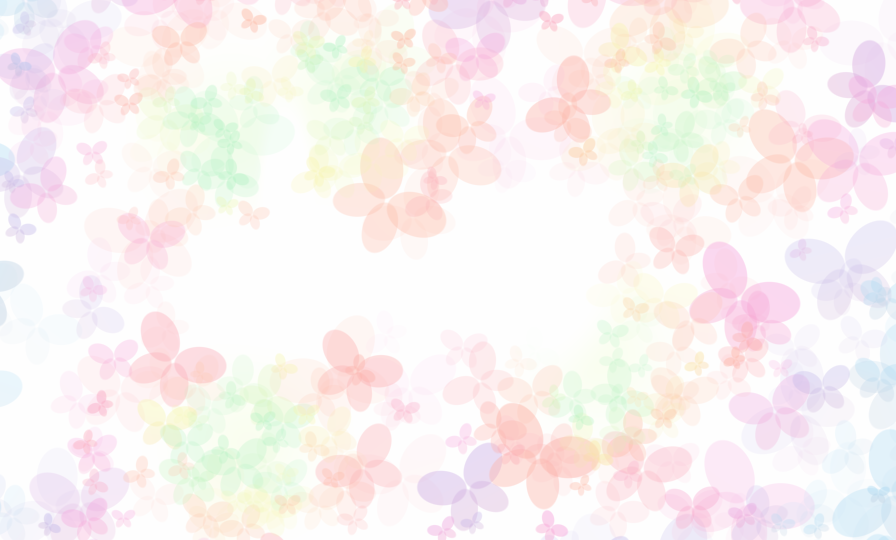
Give the GLSL for this pattern, as a Shadertoy shader.

```glsl
// Translucent pastel butterflies scattered around several green cores.
// Jittered grids hold four-winged shapes made of ellipses; the tint follows
// the distance to the nearest core, and open gaps are kept white.

float hash(vec2 p) {
    return fract(sin(dot(p, vec2(127.1, 311.7))) * 43758.5453);
}

mat2 rotation(float a) {
    return mat2(cos(a), sin(a), -sin(a), cos(a));
}

// Distance to the nearest green core
float coreDistance(vec2 p) {
    float d = distance(p, vec2(0.43, 0.75));
    d = min(d, distance(p, vec2(0.62, 0.81)));
    d = min(d, distance(p, vec2(1.26, 0.80)));
    d = min(d, distance(p, vec2(0.46, 0.18)));
    return min(d, distance(p, vec2(1.11, 0.34)));
}

// 0 inside the white gaps, 1 well outside them
float density(vec2 p) {
    float k = length((p - vec2(0.56, 0.48)) / vec2(0.20, 0.10));
    k = min(k, length((p - vec2(0.99, 0.50)) / vec2(0.12, 0.15)));
    k = min(k, length((p - vec2(0.53, 0.64)) / vec2(0.04, 0.14)));
    return smoothstep(0.85, 1.6, k);
}

// Green, yellow, peach, pink, magenta, lavender, blue with growing distance
vec3 palette(float d) {
    vec3 c = mix(vec3(0.66, 0.94, 0.74), vec3(0.97, 0.96, 0.66), smoothstep(0.06, 0.13, d));
    c = mix(c, vec3(0.99, 0.72, 0.63), smoothstep(0.12, 0.18, d));
    c = mix(c, vec3(0.98, 0.66, 0.73), smoothstep(0.20, 0.26, d));
    c = mix(c, vec3(0.96, 0.64, 0.87), smoothstep(0.25, 0.31, d));
    c = mix(c, vec3(0.74, 0.70, 0.91), smoothstep(0.34, 0.40, d));
    return mix(c, vec3(0.66, 0.85, 0.95), smoothstep(0.43, 0.49, d));
}

// Coverage of one elliptical wing
float wing(vec2 p, vec2 centre, vec2 radii, float angle, float soft) {
    vec2 q = rotation(-angle) * (p - centre) / radii;
    return 1.0 - smoothstep(-soft, soft, (length(q) - 1.0) * radii.y);
}

// Paint one grid of butterflies whose core distance lies within a range
vec3 scatter(vec3 col, vec2 p, float cell, float size, float alpha,
             float chance, vec2 range, float seed) {
    vec2 base = floor(p / cell);
    for (int j = -1; j <= 1; j++)
    for (int i = -1; i <= 1; i++) {
        vec2 id = base + vec2(i, j);
        vec2 key = id + seed * 17.3;
        vec2 jitter = vec2(hash(key), hash(key + 5.7)) - 0.5;
        vec2 centre = (id + 0.5 + 0.6 * jitter) * cell;
        float d = coreDistance(centre);
        float open = density(centre);
        if (hash(key + 11.3) > chance * open || d < range.x || d > range.y) continue;

        // Local frame in units of the half span
        float s = size * mix(0.75, 1.15, hash(key + 23.9));
        vec2 q = rotation((hash(key + 31.1) - 0.5) * 2.4) * (p - centre) / s;
        float soft = 0.8 / (iResolution.y * s);
        float strength = alpha * open * mix(0.45, 1.0, hash(key + 41.7));
        vec3 tint = palette(max(d + 0.10 * (hash(key + 53.3) - 0.5), 0.0));
        tint = mix(tint, vec3(0.99, 0.70, 0.68), 0.25 * smoothstep(0.5, -0.7, q.y) * step(0.15, d));

        // Two upper and two lower wings, darker where they overlap
        for (float side = -1.0; side < 2.0; side += 2.0) {
            vec2 w = vec2(q.x * side, q.y);
            float upper = wing(w, vec2(0.50, 0.28), vec2(0.53, 0.37), 0.55, soft);
            float lower = wing(w, vec2(0.30, -0.36), vec2(0.45, 0.29), -1.0, soft);
            col = mix(col, tint, upper * strength);
            col = mix(col, tint, lower * strength * 0.9);
        }
    }
    return col;
}

void mainImage(out vec4 fragColor, in vec2 fragCoord) {
    vec2 p = fragCoord / iResolution.y;
    float d = coreDistance(p);

    // White ground with a pale yellow-green wash around the cores
    vec3 col = vec3(0.998);
    col = mix(col, vec3(0.96, 0.99, 0.88), 0.5 * exp(-70.0 * d * d) * density(p));

    // Faint large shapes, then strong large, medium and small ones
    col = scatter(col, p, 0.17, 0.100, 0.13, 0.60, vec2(0.0, 2.0), 1.0);
    col = scatter(col, p, 0.19, 0.105, 0.46, 0.75, vec2(0.17, 2.0), 2.0);
    col = scatter(col, p, 0.11, 0.055, 0.16, 0.50, vec2(0.0, 2.0), 3.0);
    col = scatter(col, p, 0.12, 0.060, 0.38, 0.42, vec2(0.12, 2.0), 4.0);
    col = scatter(col, p, 0.08, 0.055, 0.26, 0.75, vec2(0.0, 0.17), 5.0);
    col = scatter(col, p, 0.05, 0.027, 0.36, 0.60, vec2(0.0, 0.14), 6.0);
    col = scatter(col, p, 0.07, 0.027, 0.48, 0.28, vec2(0.14, 2.0), 7.0);

    fragColor = vec4(col, 1.0);
}
```
